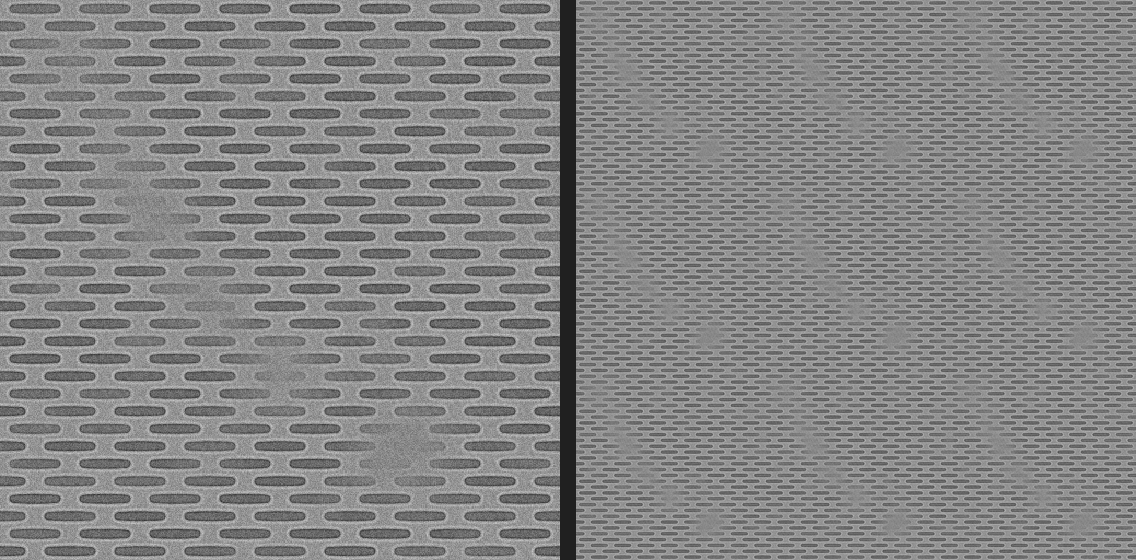
Left: one tile. Right: repeated 3 by 3.
This pattern is drawn by a three.js fragment shader. Its source:

```glsl
// Staggered rows of dark, bulged slots in a grainy grey sheet, 8 across by 32 rows.
// Each slot is a capsule distance field with a dark inner rim and a light outer halo;
// a trail of worn patches, wrapped noise and a per-slot hash fade the relief.
varying vec2 vUv;

const vec2 REPEATS = vec2(8.0, 32.0);
const float HALF_LENGTH = 0.0455;
const float END_RADIUS = 0.0070;
const float BULGE = 0.0020;
const float EDGE = 0.0011;
const float RIM_INSET = 0.0013;
const float RIM_WIDTH = 0.0017;
const float HALO_OFFSET = 0.0034;
const float HALO_WIDTH = 0.0021;

const float GROUND = 0.575;
const float SLOT = 0.415;
const float RIM_DARK = 0.125;
const float HALO_LIGHT = 0.115;
const float WORN = 0.535;

const float GRAIN_CELLS = 512.0;
const float GRAIN = 0.095;
const float PATCHES = 6.0;
const vec2 TRAIL_START = vec2(0.12, 0.89);
const vec2 TRAIL_END = vec2(0.72, 0.20);
const float TRAIL_BOW = 0.8;
const float PATCH_RADIUS = 0.075;

float hash(vec2 p) {
  return fract(sin(dot(p, vec2(12.9898, 78.233))) * 43758.5453);
}

// Value noise that wraps after a whole number of cells
float wrappedNoise(vec2 uv, float cells) {
  vec2 p = uv * cells;
  vec2 i = floor(p);
  vec2 f = fract(p);
  f = f * f * (3.0 - 2.0 * f);
  vec2 a = mod(i, cells);
  vec2 b = mod(i + 1.0, cells);
  return mix(mix(hash(a), hash(vec2(b.x, a.y)), f.x),
             mix(hash(vec2(a.x, b.y)), hash(b), f.x), f.y);
}

// Signed distance to a capsule that swells towards its middle
float slotDistance(vec2 p) {
  float along = min(abs(p.x) / HALF_LENGTH, 1.0);
  float past = max(abs(p.x) - (HALF_LENGTH - END_RADIUS), 0.0);
  return length(vec2(past, p.y)) - END_RADIUS - BULGE * (1.0 - along * along);
}

float bell(float x, float width) {
  return exp(-x * x / (width * width));
}

// Patches strung along a bowed trail, heaviest at its end
float trailWear(vec2 uv) {
  float wear = 0.0;
  for (float i = 0.0; i < PATCHES; i++) {
    float t = i / (PATCHES - 1.0);
    vec2 centre = mix(TRAIL_START, TRAIL_END, t);
    centre.x -= TRAIL_BOW * t * t * (1.0 - t);
    vec2 away = fract(uv - centre + 0.5) - 0.5;
    float strength = mix(0.65, 1.15, t * t * t);
    wear = max(wear, strength * bell(length(away), PATCH_RADIUS));
  }
  return wear;
}

void main() {
  vec2 uv = fract(vUv);

  // Staggered cells: even rows are moved by half a repeat
  vec2 grid = uv * REPEATS;
  float row = floor(grid.y);
  grid.x += 0.5 * (1.0 - mod(row, 2.0));
  vec2 cell = mod(floor(grid), REPEATS);
  float d = slotDistance((fract(grid) - 0.5) / REPEATS);

  // Wear: broken trail, loose blotches and uneven slots
  float blotches = wrappedNoise(uv, 12.0);
  float fine = wrappedNoise(uv, 40.0);
  float wear = trailWear(uv) * (0.55 + 0.45 * blotches + 0.25 * fine);
  wear += 0.35 * smoothstep(0.6, 1.0, blotches);
  wear += 0.28 * pow(hash(cell + 7.0), 4.0);
  wear = clamp(wear, 0.0, 0.97);

  // Slot fill, inner rim and outer halo
  float inside = 1.0 - smoothstep(-EDGE, EDGE, d);
  float tone = mix(GROUND, SLOT, inside);
  tone -= RIM_DARK * inside * bell(d + RIM_INSET, RIM_WIDTH);
  tone += HALO_LIGHT * (1.0 - inside) * bell(d - HALO_OFFSET, HALO_WIDTH);
  tone = mix(tone, mix(GROUND, WORN, wear), wear);

  // Fine grain over everything
  vec2 speck = floor(uv * GRAIN_CELLS);
  tone += GRAIN * (hash(speck) + hash(speck + 0.37) - 1.0);

  gl_FragColor = vec4(vec3(tone), 1.0);
}
```
